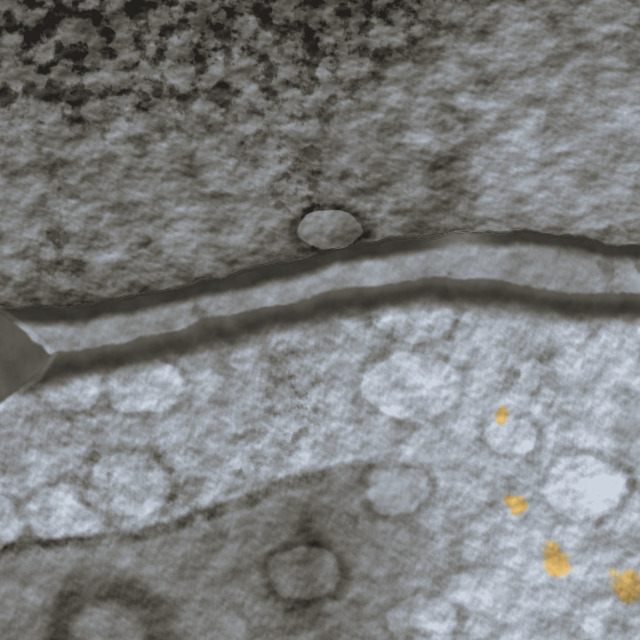
Give the GLSL for this texture, as a WebGL 2 fragment shader.

```glsl
#version 300 es
precision highp float;
// Weathered stone wall with a cracked ledge, pale lichen crust and ochre flecks.
uniform vec2 u_resolution;
out vec4 fragColor;

vec2 hash2(vec2 p) {
  vec3 q = fract(p.xyx * vec3(0.1031, 0.1030, 0.0973));
  q += dot(q, q.yzx + 33.33);
  return fract((q.xx + q.yz) * q.zy);
}

float gradientNoise(vec2 p) {
  vec2 i = floor(p), f = fract(p);
  vec2 w = f * f * f * (f * (f * 6.0 - 15.0) + 10.0);
  vec2 e = vec2(0.0, 1.0);
  float a = dot(hash2(i) * 2.0 - 1.0, f);
  float b = dot(hash2(i + e.yx) * 2.0 - 1.0, f - e.yx);
  float c = dot(hash2(i + e.xy) * 2.0 - 1.0, f - e.xy);
  float d = dot(hash2(i + e.yy) * 2.0 - 1.0, f - e.yy);
  return 1.4 * mix(mix(a, b, w.x), mix(c, d, w.x), w.y);
}

float fbm(vec2 p) {
  float sum = 0.0, amp = 0.6;
  for (int i = 0; i < 4; i++) {
    sum += amp * gradientNoise(p);
    p = mat2(1.6, 1.2, -1.2, 1.6) * p + 7.3;
    amp *= 0.56;
  }
  return sum;
}

// Soft elliptical blob
float blob(vec2 p, vec2 center, vec2 radius) {
  vec2 q = (p - center) / radius;
  return exp(-dot(q, q));
}

// 1 between lo and hi, with separate softness at each end
float band(float v, float lo, float hi, float softLo, float softHi) {
  return smoothstep(lo - softLo, lo, v) * (1.0 - smoothstep(hi, hi + softHi, v));
}

// Scattered crusts: x = raised inside, y = dark rim
vec2 lichenCrusts(vec2 p) {
  vec2 g = p * 7.0, crust = vec2(0.0);
  for (int k = 0; k < 9; k++) {
    vec2 cell = floor(g) + vec2(k % 3, k / 3) - 1.0;
    vec2 h = hash2(cell + 11.0), size = hash2(cell + 47.0);
    float d = length((g - cell - 0.2 - 0.6 * h) * vec2(0.8, 1.1)) - 0.2 - 0.25 * size.x;
    float present = step(0.5, size.y);
    crust.x = max(crust.x, present * (1.0 - smoothstep(-0.06, 0.03, d)));
    crust.y = max(crust.y, present * band(d, 0.03, 0.05, 0.05, 0.1));
  }
  return crust;
}

void main() {
  vec2 p = gl_FragCoord.xy / u_resolution.y;
  vec2 warp = 0.012 * vec2(fbm(p * 14.0), fbm(p * 14.0 + 31.0));
  vec2 q = p + warp;

  // Heights above the two ledge cracks and the faint lower seam
  float upper = q.y - 0.52 - 0.115 * smoothstep(0.05, 0.75, p.x) + 0.02 * smoothstep(0.8, 1.0, p.x);
  float lower = q.y - 0.40 - 0.14 * smoothstep(-0.1, 0.72, p.x) + 0.025 * smoothstep(0.72, 0.95, p.x);
  float seam = q.y - 0.15 - 0.14 * smoothstep(0.08, 0.68, p.x);
  float above = smoothstep(-0.004, 0.006, upper);
  float below = 1.0 - smoothstep(-0.01, 0.01, lower);

  // Broad tones of the wall, the ledge and the crusted base
  float wall = 0.46 + 0.10 * smoothstep(0.62, 0.85, q.x) - 0.11 * smoothstep(0.78, 0.98, q.y);
  float base = 0.60 + 0.08 * smoothstep(0.5, 0.75, q.x);
  float underSeam = (1.0 - smoothstep(-0.03, 0.0, seam)) * (1.0 - smoothstep(0.58, 0.74, q.x));
  base -= 0.13 * underSeam;
  float tone = mix(mix(0.57, wall, above), base, below);
  tone += 0.13 * fbm(p * 5.0 + 3.0);

  // Grain, lit from above
  vec2 grainP = p * mix(vec2(24.0), vec2(19.0, 28.0), above);
  float height = fbm(grainP);
  float relief = height - fbm(grainP + vec2(-0.06, 0.17));
  float calm = 1.0 - 0.45 * (1.0 - above) * (1.0 - below) - 0.35 * underSeam;
  tone += calm * (0.20 * height + 0.25 * relief);

  // Dark pits, dense at the upper left
  float pitted = 0.9 * smoothstep(0.68, 0.9, q.y - 0.25 * smoothstep(0.4, 0.9, q.x));
  pitted += 0.7 * blob(q, vec2(0.47, 0.70), vec2(0.07, 0.09)) + 0.7 * blob(q, vec2(0.09, 0.62), vec2(0.04, 0.11));
  pitted += 0.9 * blob(q, vec2(0.46, 0.36), vec2(0.05, 0.09)) + 0.6 * blob(q, vec2(0.82, 0.42), vec2(0.05, 0.04));
  pitted = max(pitted, 0.5 * smoothstep(0.05, 0.4, fbm(p * 6.0 + 19.0)));
  float pits = smoothstep(0.0, 0.35, fbm(p * 30.0 + 5.0) + 0.12 * pitted);
  tone -= 0.25 * pits * min(pitted, 1.0);

  // Smooth stains and a curved mark near the foot
  tone -= 0.14 * blob(q, vec2(0.70, 0.72), vec2(0.05, 0.08));
  tone -= 0.14 * blob(q, vec2(0.49, 0.13), vec2(0.05, 0.12));
  tone -= 0.16 * band(length(q - vec2(0.17, 0.0)), 0.07, 0.09, 0.03, 0.04);
  tone -= 0.10 * blob(q, vec2(0.71, 0.15), vec2(0.02, 0.06));

  // Crusts and a rounded pebble resting over the ledge
  vec2 crust = lichenCrusts(p + 1.4 * warp);
  tone += mix(0.04, 0.08, below) * crust.x - mix(0.05, 0.09, below) * crust.y;
  float pebble = length((q - vec2(0.515, 0.642)) / vec2(0.052, 0.034));
  tone -= 0.16 * band(pebble, 1.0, 1.1, 0.1, 0.4);
  tone = mix(tone, 0.49 + 0.15 * height + 0.2 * relief, 1.0 - smoothstep(0.9, 1.02, pebble));

  // Overhang shading, cracks and the shadowed face of the ledge
  tone -= 0.11 * above * (1.0 - smoothstep(0.0, 0.06, upper));
  float gap = 1.0 - 0.6 * blob(p, vec2(0.72, 0.64), vec2(0.05, 0.1));
  float thickness = mix(0.018, 0.010, p.x);
  float crack = band(upper, -thickness, 0.0, 0.018, 0.008) * gap * smoothstep(0.95, 1.05, pebble);
  tone = mix(tone, 0.19 + 0.06 * height, 0.92 * crack);
  float face = band(lower, 0.0, 0.022, 0.035, 0.007);
  float faceTone = 0.21 + 0.12 * smoothstep(0.002, 0.024, lower) + 0.07 * height;
  tone = mix(tone, faceTone, 0.93 * face);
  tone -= 0.2 * band(seam, -0.004, 0.002, 0.018, 0.012) * (1.0 - smoothstep(0.5, 0.66, p.x));

  // Dark wedge where the ledge ends
  float wedge = 0.08 - 1.1 * abs(q.y - 0.44) - q.x;
  tone = mix(tone, 0.33 + 0.08 * height, smoothstep(-0.004, 0.006, wedge));
  tone += 0.08 * band(wedge, -0.010, -0.005, 0.008, 0.008);

  // Warm shadows, cool lights
  tone = clamp(tone, 0.13, 0.83);
  vec3 color = tone * mix(vec3(1.04, 1.0, 0.91), vec3(0.96, 1.0, 1.055), smoothstep(0.25, 0.70, tone));

  // Ochre flecks trailing toward the lower right
  float ochre = 0.0;
  for (int i = 0; i < 4; i++) {
    float n = float(i);
    vec2 center = vec2(0.78 + 0.022 * n * n, 0.35 - 0.15 * n + 0.02 * n * n);
    ochre = max(ochre, blob(q + warp, center, vec2(0.012 + 0.008 * n, 0.018 + 0.004 * n)));
  }
  ochre = smoothstep(0.3, 0.7, ochre + 0.5 * height);
  color = mix(color, tone * vec3(1.12, 0.88, 0.42), 0.8 * ochre);
  fragColor = vec4(color, 1.0);
}
```
